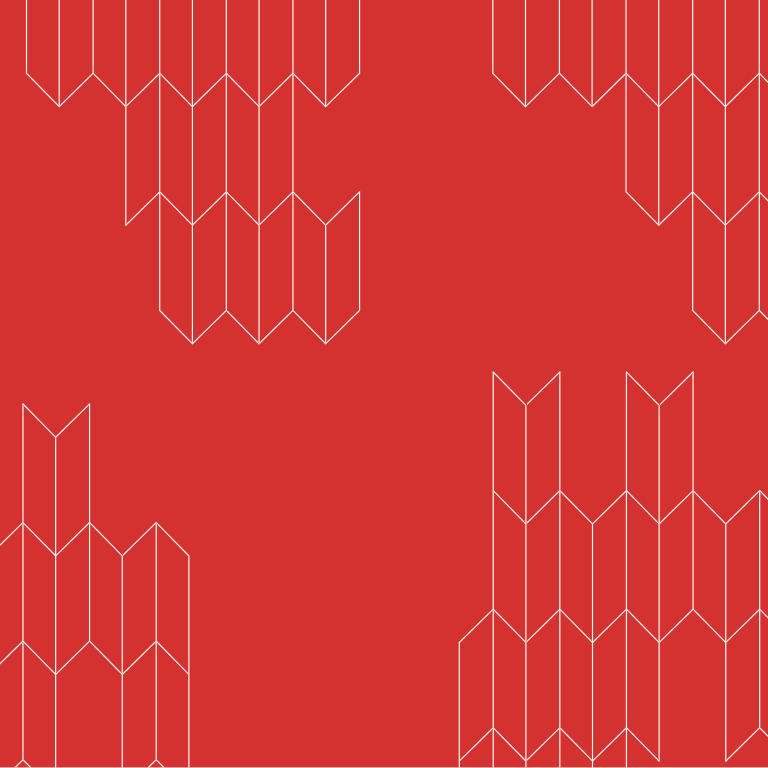
This pattern is drawn by a Shadertoy shader. Its source:

```glsl
// Clusters of folded paper strips: thin white outlines on flat red.
// Each cluster is a lattice of upright posts joined by zigzag chevron rows;
// every row draws only a span of columns, found by distance to segments.

const vec3 RED = vec3(0.833, 0.195, 0.188);
const vec3 WHITE = vec3(1.0, 0.97, 0.96);
const float HALF_LINE = 0.00078;   // half the stroke width
const float COLUMN = 0.04337;      // column spacing
const float ROW = 0.1544;          // chevron row spacing
const float FOLD = 0.0434;         // depth of each valley
const float LEAN = 0.0008;         // valleys sit slightly left of centre
const vec2 TOP_ORIGIN = vec2(0.0345, 0.9046);
const vec2 LEFT_ORIGIN = vec2(0.0299, 0.4740);
const vec2 RIGHT_ORIGIN = vec2(0.6422, 0.5156);

float segmentDistance(vec2 p, vec2 a, vec2 b) {
    vec2 pa = p - a, ba = b - a;
    return length(pa - ba * clamp(dot(pa, ba) / dot(ba, ba), 0.0, 1.0));
}

// Lattice point: even columns are peaks, odd columns are valleys
vec2 vertex(float column, float row) {
    float valley = mod(column, 2.0);
    return vec2(column * COLUMN - valley * LEAN, -row * ROW - valley * FOLD);
}

// Upright lines that hang from the row above down to this row
float posts(vec2 p, float row, float first, float last) {
    float c = clamp(floor(p.x / COLUMN + 0.5), first, last);
    return segmentDistance(p, vertex(c, row - 1.0), vertex(c, row));
}

// Chevron line through the vertices of one row
float zigzag(vec2 p, float row, float first, float last) {
    float c = clamp(floor(p.x / COLUMN), first, last - 1.0);
    return segmentDistance(p, vertex(c, row), vertex(c + 1.0, row));
}

float strips(vec2 p, float row, float first, float last) {
    return min(posts(p, row, first, last), zigzag(p, row, first, last));
}

// Two hanging banners along the top edge
float topCluster(vec2 p) {
    float d = min(strips(p, 0.0, 0.0, 10.0), strips(p, 0.0, 14.0, 24.0));
    d = min(d, min(posts(p, 1.0, 3.0, 8.0), zigzag(p, 1.0, 3.0, 10.0)));
    d = min(d, strips(p, 1.0, 18.0, 24.0));
    d = min(d, strips(p, 2.0, 4.0, 10.0));
    return min(d, strips(p, 2.0, 20.0, 24.0));
}

// Stepped tower at the lower left
float leftCluster(vec2 p) {
    float d = min(zigzag(p, 0.0, 0.0, 2.0), posts(p, 1.0, 0.0, 2.0));
    d = min(d, zigzag(p, 1.0, -1.0, 5.0));
    d = min(d, strips(p, 2.0, -1.0, 5.0));
    d = min(d, strips(p, 3.0, -1.0, 1.0));
    return min(d, strips(p, 3.0, 3.0, 5.0));
}

// Twin-crowned tower at the lower right
float rightCluster(vec2 p) {
    float d = 1.0;
    for (float crown = 0.0; crown < 8.0; crown += 4.0) {
        d = min(d, zigzag(p, 0.0, crown, crown + 2.0));
        d = min(d, posts(p, 1.0, crown, crown + 2.0));
    }
    d = min(d, zigzag(p, 1.0, 0.0, 10.0));
    d = min(d, min(posts(p, 2.0, 0.0, 10.0), zigzag(p, 2.0, -1.0, 10.0)));
    d = min(d, strips(p, 3.0, -1.0, 5.0));
    d = min(d, strips(p, 3.0, 7.0, 10.0));
    return min(d, posts(p, 4.0, -1.0, 4.0));
}

void mainImage(out vec4 fragColor, in vec2 fragCoord) {
    vec2 p = fragCoord / iResolution.xy;
    float pixel = 1.0 / min(iResolution.x, iResolution.y);

    float d = topCluster(p - TOP_ORIGIN);
    d = min(d, leftCluster(p - LEFT_ORIGIN));
    d = min(d, rightCluster(p - RIGHT_ORIGIN));
    d = min(d, p.y);   // pale rule on the bottom edge

    // Smooth coverage of the stroke
    float ink = clamp(0.5 + (HALF_LINE - d) / pixel, 0.0, 1.0);
    fragColor = vec4(mix(RED, WHITE, ink), 1.0);
}
```
